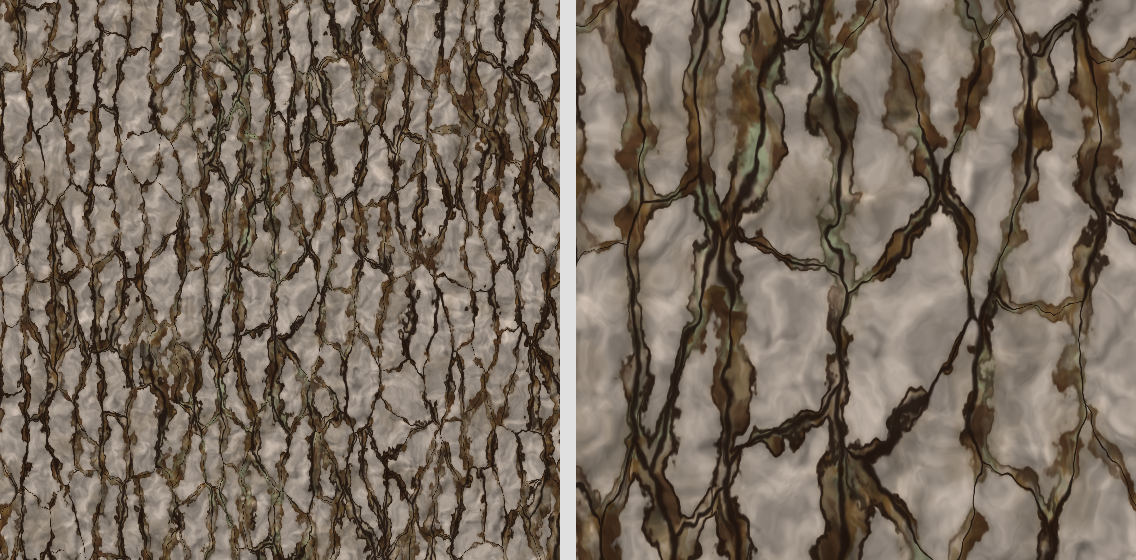
Left, the full canvas; right, a detail of the centre.
Write a three.js fragment shader that draws this texture.

```glsl
// Old tree bark: tall pale plates parted by brown fibrous furrows and dark cracks.
// Plates are the cells of a stretched, warped Voronoi grid with true border distances;
// layered noise adds ragged rims, wrinkles, fibres and a central band of lichen.

#define CELLS vec2(22.0, 7.8)
#define JITTER 0.92
#define GAP 0.0086
#define RAGGED 0.024
#define CRACK 0.0026
#define RELIEF 0.85
#define LICHEN_X 0.45
#define LICHEN_SPREAD 0.2

varying vec2 vUv;

const vec3 PALE = vec3(0.61, 0.565, 0.525);
const vec3 GREY = vec3(0.49, 0.44, 0.38);
const vec3 TAUPE = vec3(0.41, 0.35, 0.26);
const vec3 OCHRE = vec3(0.34, 0.25, 0.14);
const vec3 UMBER = vec3(0.25, 0.16, 0.10);
const vec3 PITCH = vec3(0.11, 0.07, 0.05);
const vec3 LICHEN = vec3(0.48, 0.51, 0.40);

float hash(vec2 p) {
  return fract(sin(dot(p, vec2(127.1, 311.7))) * 43758.5453);
}

float noise(vec2 p) {
  vec2 i = floor(p);
  vec2 f = fract(p);
  f = f * f * (3.0 - 2.0 * f);
  float low = mix(hash(i), hash(i + vec2(1.0, 0.0)), f.x);
  float high = mix(hash(i + vec2(0.0, 1.0)), hash(i + vec2(1.0, 1.0)), f.x);
  return mix(low, high, f.y);
}

// Four octaves, scaled to 0..1 and centred on 0.5
float fbm(vec2 p) {
  float sum = 0.0;
  float amp = 0.533;
  for (int i = 0; i < 4; i++) {
    sum += amp * noise(p);
    p = mat2(1.6, 1.2, -1.2, 1.6) * p + 17.3;
    amp *= 0.5;
  }
  return sum;
}

// Fibrous noise keeps its stretch because its octaves are not rotated
float fibres(vec2 p) {
  return 0.5 * noise(p) + 0.3 * noise(p * 2.1 + 5.7) + 0.2 * noise(p * 4.3 + 9.1);
}

vec2 warp2(vec2 p) {
  return vec2(fbm(p), fbm(p + 41.7)) - 0.5;
}

vec2 cellPoint(vec2 cell) {
  return cell + 0.5 + JITTER * (vec2(hash(cell), hash(cell + 57.3)) - 0.5);
}

// x: distance to the plate border in canvas units, y: random value of the plate
vec2 plates(vec2 p) {
  vec2 q = p * CELLS;
  vec2 home = floor(q);
  vec2 nearest = home;
  float best = 9.0;
  for (int j = -1; j <= 1; j++) {
    for (int i = -1; i <= 1; i++) {
      vec2 cell = home + vec2(float(i), float(j));
      vec2 r = cellPoint(cell) - q;
      if (dot(r, r) < best) {
        best = dot(r, r);
        nearest = cell;
      }
    }
  }
  vec2 a = cellPoint(nearest) - q;
  float border = 1.0;
  for (int j = -2; j <= 2; j++) {
    for (int i = -2; i <= 2; i++) {
      vec2 b = cellPoint(nearest + vec2(float(i), float(j))) - q;
      vec2 across = (b - a) * CELLS;
      float len = length(across);
      if (len > 0.01) {
        float tilt = across.y / len;
        // Plate ends sit closer together than plate sides
        border = min(border, dot(0.5 * (a + b), b - a) / len * (1.0 + 1.4 * tilt * tilt));
      }
    }
  }
  return vec2(border, hash(nearest + 11.9));
}

void main() {
  vec2 p = vUv;

  // Plate layout
  vec2 bent = p + vec2(0.055, 0.08) * warp2(p * vec2(9.0, 5.0));
  bent += vec2(0.017, 0.026) * warp2(p * vec2(48.0, 34.0) + 8.0);
  vec2 cell = plates(bent);
  float patches = fbm(p * vec2(7.0, 4.0) + 23.0);
  float grit = fbm(p * vec2(95.0, 65.0) + 3.0);
  float gap = GAP * (0.4 + 1.2 * cell.y) + 0.02 * (patches - 0.5);
  float rise = cell.x - max(gap, 0.0012) + RAGGED * (grit - 0.5);
  float plate = smoothstep(-0.0016, 0.0016, rise);

  // Wrinkled relief, lit from the upper left
  vec2 s = p * vec2(46.0, 38.0) + 2.6 * warp2(p * 24.0 + 6.0);
  float light = fbm(s) - fbm(s + vec2(-0.28, 0.32));

  // Pale plates, greyer at the rim
  float rim = 1.0 - smoothstep(0.0, 0.008, rise);
  float stain = smoothstep(0.48, 0.72, fbm(p * vec2(30.0, 20.0) + 70.0));
  vec3 top = mix(PALE, GREY, clamp(0.5 * rim + 0.6 * stain, 0.0, 1.0));

  // Furrows of brown fibre with grey flakes
  float fibre = fibres(bent * vec2(85.0, 24.0));
  float flake = fbm(bent * vec2(75.0, 38.0) + 31.0);
  vec3 furrow = mix(OCHRE, TAUPE, smoothstep(0.36, 0.6, fibre));
  furrow = mix(furrow, GREY, 0.9 * smoothstep(0.51, 0.61, flake));
  furrow = mix(furrow, UMBER, 0.8 * (1.0 - smoothstep(0.33, 0.45, flake)));

  // Lichen grows in the furrows of the central band
  float off = (p.x - LICHEN_X + 0.3 * (patches - 0.5)) / LICHEN_SPREAD;
  float growth = exp(-off * off) * smoothstep(0.42, 0.56, fbm(p * vec2(42.0, 26.0) + 90.0));
  furrow = mix(furrow, LICHEN, 0.85 * growth * smoothstep(0.38, 0.5, grit));
  vec3 color = mix(furrow, top, plate);
  color *= 1.0 + RELIEF * light * mix(1.6, 1.0, plate);

  // Cracks along rims, seams and fibres, with a soft brown shadow
  float broken = smoothstep(0.38, 0.62, fbm(p * vec2(26.0, 15.0) + 50.0));
  float width = CRACK * (0.25 + broken);
  float seam = 1.0 - smoothstep(0.3 * width, 1.3 * width, cell.x);
  float outline = (1.0 - smoothstep(0.2 * width, width, abs(rise + 0.0015))) * broken;
  float split = abs(fibres(bent * vec2(44.0, 9.0) + 13.0) - 0.5);
  split = (1.0 - smoothstep(0.008, 0.035, split)) * (1.0 - plate) * broken;
  float shadow = (1.0 - smoothstep(0.0, 0.005, abs(rise + 0.002))) * (1.0 - plate);
  color = mix(color, UMBER, 0.5 * shadow);
  color = mix(color, PITCH, clamp(max(0.9 * seam, max(0.8 * outline, 0.7 * split)), 0.0, 1.0));

  gl_FragColor = vec4(color, 1.0);
}
```
